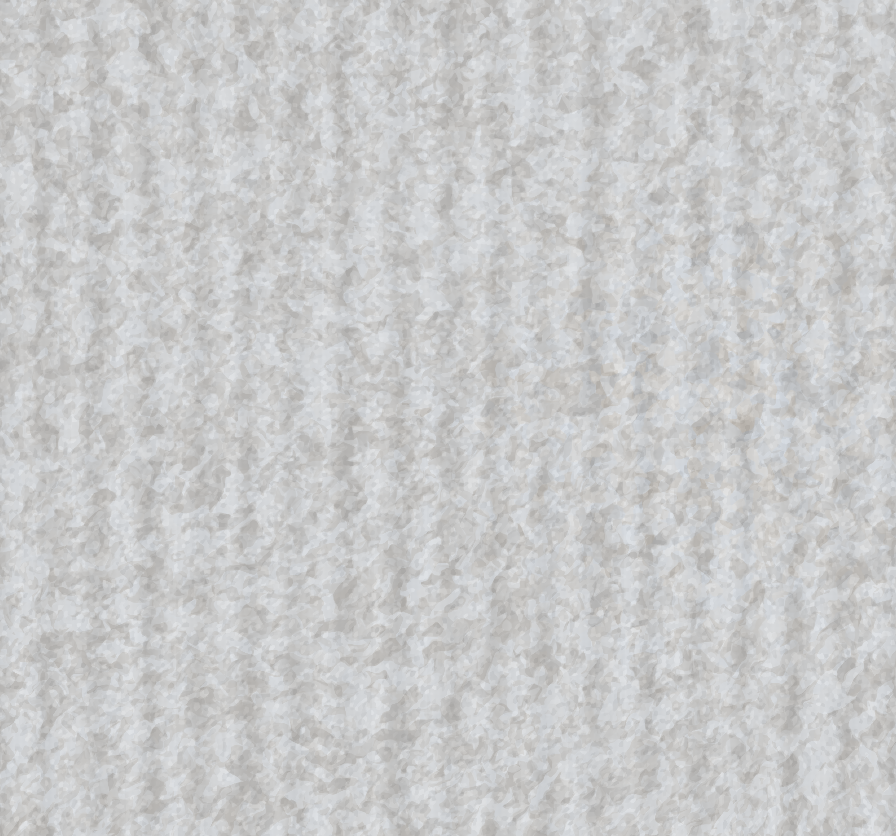
Give the GLSL for this texture, as a Shadertoy shader.

```glsl
// Corrugated galvanised steel: soft vertical ridges under pale, feathery zinc spangle.

const float TAU = 6.2831853;
const float RIDGES = 18.0;          // corrugations across the canvas
const float RIDGE_DEPTH = 0.017;    // brightness swing of each ridge
const float RIDGE_BIAS = 0.05;      // how far ridges shift the crystal tones
const float COARSE_CELLS = 46.0;    // crystals per canvas height
const float MEDIUM_CELLS = 78.0;
const float FINE_CELLS = 125.0;
const float CHIP_CELLS = 190.0;
const float CHIP_DEPTH = 0.036;     // contrast of the smallest chips
const float WEAVE_LINES = 130.0;    // faint rolling marks per canvas height
const float WEAVE_DEPTH = 0.003;
const vec3 ZINC_DARK = vec3(0.728, 0.722, 0.714);
const vec3 ZINC_MID = vec3(0.782, 0.782, 0.780);
const vec3 ZINC_LIGHT = vec3(0.822, 0.831, 0.841);
const vec3 TINT = vec3(-0.014, 0.0, 0.018);

vec3 hash3(vec2 p) {
    vec3 q = fract(p.xyx * vec3(0.1031, 0.1030, 0.0973));
    q += dot(q, q.yxz + 33.33);
    return fract((q.xxy + q.yzz) * q.zyx);
}

// Slow layered sines, about -1 to 1
float drift(vec2 p, float seed) {
    return 0.5 * sin(p.x * 5.3 + 2.1 * sin(p.y * 4.1 + seed) + seed)
         + 0.5 * sin(p.y * 7.7 + 1.8 * sin(p.x * 6.2 - seed) + seed * 2.3);
}

// Bends crystal borders into ragged lobes
vec2 ragged(vec2 p) {
    p += 0.0026 * sin(p.yx * vec2(117.0, 103.0) + 2.0 * sin(p * 61.0));
    p += 0.0013 * sin(p.yx * vec2(287.0, 251.0) + 2.5 * sin(p * 163.0));
    return p;
}

// Oriented cellular noise: x is the flat tone of a crystal, y its tint.
// Weighted blending keeps the borders about one pixel wide.
vec2 crystals(vec2 p, float cells, float seed) {
    vec2 g = p * cells;
    vec2 base = floor(g);
    float sharpness = clamp(3.0 * iResolution.y / cells, 8.0, 36.0);
    vec2 sum = vec2(0.0);
    float total = 0.0;
    for (int j = -2; j <= 2; j++)
    for (int i = -2; i <= 2; i++) {
        vec2 id = base + vec2(i, j);
        vec3 h = hash3(id + seed);
        vec2 site = id + 0.1 + 0.8 * h.xy;
        vec2 home = site / cells;
        float angle = 1.1 + 1.3 * drift(home * 0.8, 1.7) + 1.4 * (h.x - 0.5);
        float stretch = mix(1.15, 1.75, smoothstep(0.75, 0.2, home.y + 0.2 * drift(home, 4.0)));
        vec2 axis = vec2(cos(angle), sin(angle));
        vec2 r = g - site;
        vec2 d = vec2(dot(r, axis) / stretch, dot(r, vec2(-axis.y, axis.x)) * stretch);
        float w = exp(-sharpness * length(d));
        sum += w * vec2(h.z, fract(h.x * 7.0 + h.y * 5.0));
        total += w;
    }
    return sum / max(total, 1e-30);
}

// Ridge profile, about -1 to 1, uneven in strength
float corrugation(vec2 uv) {
    float phase = uv.x * RIDGES + 0.06 * sin(uv.x * 23.0) + 0.03 * sin(uv.y * 9.0 + uv.x * 31.0);
    float strength = 0.9 + 0.25 * sin(floor(phase + 0.5) * 2.4 + uv.y * 5.0);
    return -strength * (cos(TAU * phase) + 0.2 * cos(2.0 * TAU * phase + 1.0));
}

// Faint scuff along a segment, broken into short grains
float scuff(vec2 p, vec2 a, vec2 b, float width) {
    vec2 ab = b - a;
    float along = clamp(dot(p - a, ab) / dot(ab, ab), 0.0, 1.0);
    float body = smoothstep(width, 0.0, length(p - a - ab * along));
    return body * (0.5 + 0.5 * sin(p.x * 310.0 + 3.0 * sin(p.y * 190.0)));
}

void mainImage(out vec4 fragColor, in vec2 fragCoord) {
    vec2 uv = fragCoord / iResolution.xy;
    vec2 p = fragCoord / iResolution.y;
    vec2 q = ragged(p);
    float ridge = corrugation(uv);

    // Spangle in three sizes; fine flakes gather in some regions
    vec2 coarse = crystals(q, COARSE_CELLS, 11.0);
    vec2 medium = crystals(q + 0.37, MEDIUM_CELLS, 47.0);
    vec2 fine = crystals(q + 0.71, FINE_CELLS, 83.0);
    float fineShare = 0.30 + 0.12 * drift(p * 1.7, 2.9);
    float tone = mix(mix(coarse.x, medium.x, 0.45), fine.x, fineShare);
    tone += RIDGE_BIAS * ridge + 0.02 * drift(p * 1.3, 0.6);

    vec3 color = mix(ZINC_DARK, ZINC_MID, smoothstep(0.18, 0.45, tone));
    color = mix(color, ZINC_LIGHT, smoothstep(0.46, 0.66, tone));

    // Sparse chips catch or lose the light
    float chip = crystals(p + 0.53, CHIP_CELLS, 29.0).x;
    color += CHIP_DEPTH * (smoothstep(0.65, 0.95, chip) - smoothstep(0.32, 0.05, chip));

    // Cool and warm flakes, strongest at the right of the middle
    float tintArea = 0.25 + 0.75 * smoothstep(0.4, 0.0, distance(uv, vec2(0.8, 0.52)));
    color += TINT * tintArea * (medium.y - 0.5) * 2.0;

    // Ridges, rolling marks and wear
    color += RIDGE_DEPTH * ridge;
    vec2 weave = sin(TAU * WEAVE_LINES * p);
    color += WEAVE_DEPTH * (weave.x + 0.6 * weave.y);
    color -= 0.018 * scuff(p, vec2(0.43, 0.07), vec2(0.60, 0.20), 0.018);
    color -= 0.014 * scuff(p, vec2(0.18, 0.27), vec2(0.38, 0.37), 0.020);

    fragColor = vec4(clamp(color, 0.0, 1.0), 1.0);
}
```
